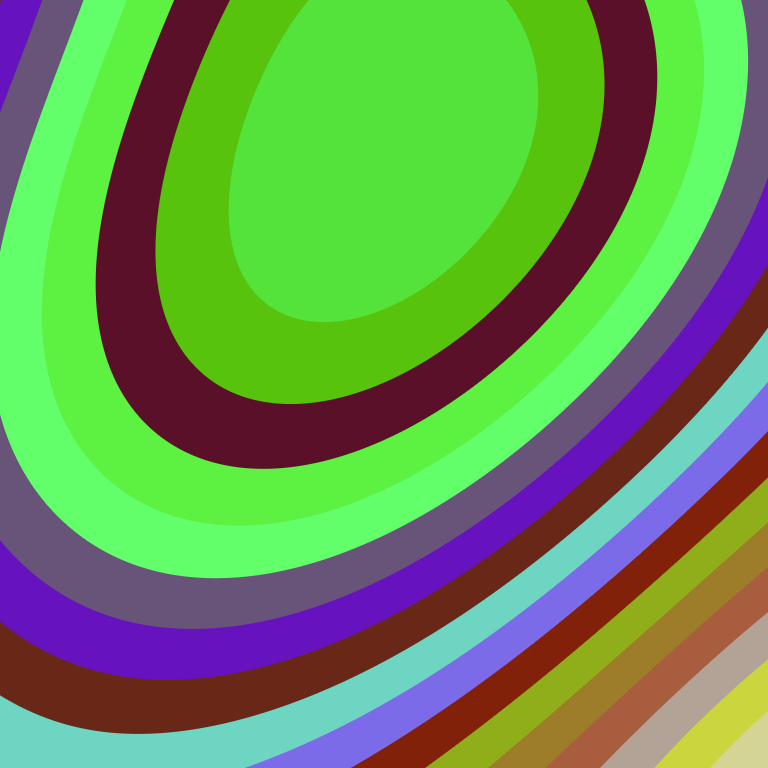
Give the GLSL for this background, as a WebGL 1 fragment shader.

```glsl
precision highp float;
// Draws flat coloured contour bands around an off-centre, egg-shaped hill.

uniform vec2 u_resolution;

const int BANDS = 17;

// Quartic a.x + a.y t + a.z t^2 + a.w t^3 + e t^4 in Horner form.
float quartic(vec4 a, float e, float t) {
  return a.x + t * (a.y + t * (a.z + t * (a.w + t * e)));
}

// Contour level at p, where x runs right and y runs down, both -1 to 1.
// Each coefficient of the quartic in x varies smoothly with y.
float contourLevel(vec2 p) {
  float base  = quartic(vec4(1.022, 6.111, 4.25, -1.183), -0.78, p.y);
  float slope = quartic(vec4(2.665, 4.367, -0.929, -1.383), 0.4, p.y);
  float bowl  = quartic(vec4(5.925, -1.82, -0.897, -0.223), 0.0, p.y);
  float skew  = quartic(vec4(-0.588, -1.157, 0.095, 0.54), 0.0, p.y);
  float flare = quartic(vec4(-0.983, 0.026, 0.088, 0.405), 0.0, p.y);
  return quartic(vec4(base, slope, bowl, skew), flare, p.x);
}

// Band colours from the summit outwards.
vec3 bandColor(int band) {
  if (band == 0) return vec3(0.331, 0.890, 0.231);
  if (band == 1) return vec3(0.345, 0.765, 0.047);
  if (band == 2) return vec3(0.349, 0.063, 0.157);
  if (band == 3) return vec3(0.365, 0.945, 0.259);
  if (band == 4) return vec3(0.384, 1.000, 0.420);
  if (band == 5) return vec3(0.404, 0.329, 0.470);
  if (band == 6) return vec3(0.400, 0.070, 0.745);
  if (band == 7) return vec3(0.412, 0.157, 0.090);
  if (band == 8) return vec3(0.435, 0.835, 0.765);
  if (band == 9) return vec3(0.482, 0.420, 0.914);
  if (band == 10) return vec3(0.510, 0.130, 0.040);
  if (band == 11) return vec3(0.565, 0.682, 0.102);
  if (band == 12) return vec3(0.620, 0.490, 0.165);
  if (band == 13) return vec3(0.660, 0.365, 0.243);
  if (band == 14) return vec3(0.700, 0.640, 0.590);
  if (band == 15) return vec3(0.796, 0.835, 0.243);
  return vec3(0.830, 0.830, 0.580);
}

// Stacks the bands, blending each edge over the given level width.
vec3 paintBands(float level, float edgeWidth) {
  vec3 color = bandColor(0);
  for (int i = 1; i < BANDS; i++) {
    float edge = float(i - 1);
    float cover = clamp((level - edge) / edgeWidth + 0.5, 0.0, 1.0);
    color = mix(color, bandColor(i), cover);
  }
  return color;
}

void main() {
  vec2 uv = gl_FragCoord.xy / u_resolution;
  vec2 p = vec2(2.0 * uv.x - 1.0, 1.0 - 2.0 * uv.y);

  // Level change across one pixel sets the edge smoothing.
  vec2 texel = 2.0 / u_resolution;
  float level = contourLevel(p);
  vec2 change = vec2(contourLevel(p + vec2(texel.x, 0.0)),
                     contourLevel(p + vec2(0.0, texel.y))) - level;
  float edgeWidth = max(length(change), 0.0001);

  gl_FragColor = vec4(paintBands(level, edgeWidth), 1.0);
}
```
